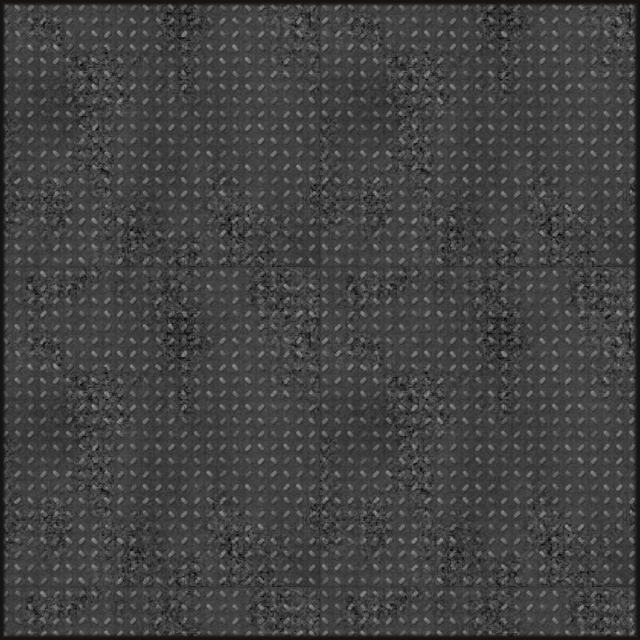
Reproduce this texture procedurally as a three.js fragment shader.

```glsl
// Worn dark steel tread plate: a grid of small raised lugs that lean left and
// right by turns, lit from the upper left. Each lug is a capsule distance;
// value noise adds blotches, grain and scuffs in a 2 by 2 layout of sheets.
varying vec2 vUv;

const vec2 LUGS = vec2(50.0, 48.0);        // lugs across and down
const vec2 LUG_CENTER = vec2(0.42, 0.44);  // position inside a cell
const float LUG_HALF_LENGTH = 0.15;        // capsule core, in cells
const float LUG_RADIUS = 0.135;
const float LUG_SOFTNESS = 0.07;
const vec2 SHADOW_SHIFT = vec2(0.07, -0.12);
const vec2 LIGHT_DIR = vec2(-0.6, 0.8);
const vec2 SHEETS = vec2(2.0);
const vec2 SHEET_ORIGIN = vec2(0.0, 0.083);
const float BORDER = 0.009;

const vec3 STEEL = vec3(0.255);
const vec3 LUG_COLOR = vec3(0.405);
const vec3 SHADOW_COLOR = vec3(0.165);
const vec3 EDGE_COLOR = vec3(0.085, 0.08, 0.075);

float hash(vec2 p) {
  vec3 q = fract(vec3(p.xyx) * 0.1031);
  q += dot(q, q.yzx + 33.33);
  return fract((q.x + q.y) * q.z);
}

float noise(vec2 p) {
  vec2 i = floor(p);
  vec2 f = fract(p);
  f = f * f * (3.0 - 2.0 * f);
  return mix(mix(hash(i), hash(i + vec2(1.0, 0.0)), f.x),
             mix(hash(i + vec2(0.0, 1.0)), hash(i + vec2(1.0)), f.x), f.y);
}

float fbm(vec2 p) {
  float sum = 0.0;
  float gain = 0.5;
  for (int i = 0; i < 4; i++) {
    sum += gain * noise(p);
    p = p * 2.03 + 17.3;
    gain *= 0.5;
  }
  return sum / 0.9375;
}

// Coverage of one diagonal capsule; lean is +1 or -1.
float lugMask(vec2 p, float lean) {
  vec2 axis = vec2(1.0, lean) * 0.7071;
  float along = max(abs(dot(p, axis)) - LUG_HALF_LENGTH, 0.0);
  float across = dot(p, vec2(-axis.y, axis.x));
  float d = length(vec2(along, across)) - LUG_RADIUS;
  return 1.0 - smoothstep(-LUG_SOFTNESS, LUG_SOFTNESS, d);
}

void main() {
  // Sheet coordinates, so that wear recurs on every sheet
  vec2 sheet = fract((vUv - SHEET_ORIGIN) * SHEETS);
  float blotch = fbm(sheet * vec2(6.0, 4.0) + 3.0) - 0.5;
  float wear = smoothstep(0.48, 0.72, fbm(sheet * vec2(7.0, 5.0) + 41.0));
  float grain = noise(sheet * 210.0) - 0.5;
  float scuff = noise(sheet * 105.0 + 9.0) - 0.5;

  // Flat steel with blotches and faint creases between the lugs
  vec2 grid = vUv * LUGS;
  vec2 cell = floor(grid);
  vec2 p = fract(grid) - LUG_CENTER;
  vec2 toEdge = min(fract(grid), 1.0 - fract(grid));
  float crease = 1.0 - smoothstep(0.0, 0.13, min(toEdge.x, toEdge.y));
  vec3 color = STEEL * (1.0 + 0.35 * blotch - 0.07 * crease);

  // Lugs with varied brightness, a lit side and a cast shadow
  float lean = mod(cell.x + cell.y, 2.0) * 2.0 - 1.0;
  float vary = hash(mod(cell, LUGS / SHEETS) + 5.0);
  p += (vec2(vary, hash(cell + 71.0)) - 0.5) * 0.07;
  float lug = lugMask(p, lean);
  float shadow = lugMask(p - SHADOW_SHIFT, lean) * (1.0 - lug);
  float lit = 0.98 + 0.85 * dot(p, LIGHT_DIR) + 0.3 * (vary - 0.5);
  color = mix(color, SHADOW_COLOR, 0.62 * shadow);
  color = mix(color, LUG_COLOR * lit * (1.0 + 0.3 * blotch), lug);

  // Grain everywhere, scuffs and dark pits in the worn patches
  color += grain * (0.065 + 0.09 * wear) + scuff * (0.03 + 0.11 * wear);
  float pit = smoothstep(0.70, 0.88, noise(sheet * 130.0 + 57.0));
  color -= 0.12 * pit * wear;

  // Sheet joints and the dark outer border
  vec2 joint = min(sheet, 1.0 - sheet);
  color *= 1.0 - 0.1 * (1.0 - smoothstep(0.0, 0.008, min(joint.x, joint.y)));
  vec2 rim = min(vUv, 1.0 - vUv);
  float inside = smoothstep(BORDER * 0.3, BORDER * 1.3, min(rim.x, rim.y));
  color = mix(EDGE_COLOR, color, inside);

  gl_FragColor = vec4(clamp(color, 0.0, 1.0), 1.0);
}
```
